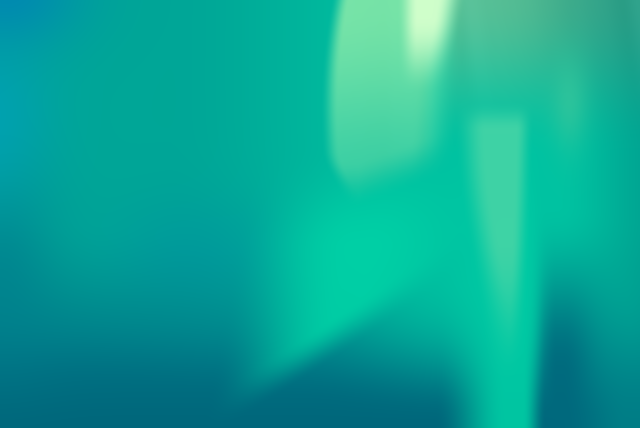
This background is drawn by a Shadertoy shader. Its source:

```glsl
// Soft curtains of teal and mint light over a deep blue-green ground.
// Blurred bands and slanted edges are mixed over a vertical gradient,
// with faint value-noise streaks running down the curtains.

// Blurred step: 0 below the edge, 1 above it.
float rise(float edge, float blur, float x) {
    return smoothstep(edge - blur, edge + blur, x);
}

// Blurred interval with a separate softness at each end.
float band(float a, float blurA, float b, float blurB, float x) {
    return rise(a, blurA, x) * (1.0 - rise(b, blurB, x));
}

// Elliptical glow.
float glow(vec2 p, vec2 centre, vec2 radius) {
    vec2 d = (p - centre) / radius;
    return exp(-dot(d, d));
}

float hash(float n) {
    n = fract(n * 0.1031);
    n *= n + 33.33;
    return fract(n * (n + n));
}

float noise(float x) {
    float i = floor(x);
    return mix(hash(i), hash(i + 1.0), smoothstep(0.0, 1.0, x - i));
}

void mainImage(out vec4 fragColor, in vec2 fragCoord) {
    vec2 p = fragCoord / iResolution.xy;
    p.y = 1.0 - p.y; // depth below the top edge
    float x = p.x, y = p.y;

    // Ground: teal above, deep petrol below, blue along the left side
    vec3 deep = mix(vec3(0.0, 0.47, 0.53), vec3(0.0, 0.40, 0.48), rise(0.88, 0.14, y));
    vec3 teal = mix(vec3(0.0, 0.65, 0.59), vec3(0.0, 0.74, 0.62), rise(0.44, 0.18, x));
    vec3 col = mix(teal, vec3(0.0, 0.60, 0.61), glow(p, vec2(0.30, 0.60), vec2(0.14, 0.14)) * 0.85);
    col = mix(col, deep, rise(0.69 + 0.12 * x, 0.19, y));
    col = mix(col, vec3(0.0, 0.49, 0.55), 0.7 * glow(p, vec2(0.0, 0.62), vec2(0.09, 0.24)));
    col = mix(col, vec3(0.0, 0.63, 0.70), 0.9 * glow(p, vec2(-0.02, 0.27), vec2(0.10, 0.20)));
    col = mix(col, vec3(0.0, 0.53, 0.70), 0.9 * glow(p, vec2(0.01, -0.02), vec2(0.12, 0.13)));

    // Right half: green body that sinks into the dark
    vec3 green = mix(vec3(0.0, 0.76, 0.63), vec3(0.0, 0.64, 0.57), rise(0.95, 0.08, x));
    col = mix(col, green, rise(0.62, 0.14, x) * (1.0 - rise(0.80, 0.20, y)));

    // Bright sweep with a slanted, curved lower edge
    float hem = 0.85 - 0.95 * (x - 0.46) - 0.3 * (x - 0.46) * (x - 0.46);
    float sweep = band(0.455, 0.09, 0.67, 0.10, x + 0.12 * (y - 0.6));
    sweep *= band(0.46, 0.12, hem, 0.05, y);
    col = mix(col, vec3(0.0, 0.82, 0.65), 0.9 * sweep);

    // Dark gap and bright column at the lower right
    float gap = band(0.845, 0.025, 0.935, 0.055, x) * rise(0.68, 0.20, y);
    col = mix(col, vec3(0.0, 0.41, 0.49), 0.95 * gap);
    col = mix(col, vec3(0.0, 0.52, 0.54), 0.75 * rise(0.93, 0.05, x) * rise(0.75, 0.25, y));
    float column = band(0.735, 0.055, 0.835, 0.018, x) * rise(0.42, 0.16, y);
    col = mix(col, vec3(0.0, 0.79, 0.64), 0.95 * column);

    // Grey-green haze across the upper right
    vec3 haze = mix(vec3(0.33, 0.74, 0.58), vec3(0.17, 0.62, 0.53), rise(0.89, 0.11, x));
    haze += 0.06 * (noise(x * 34.0 - y * 3.0) - 0.5);
    col = mix(col, haze, rise(0.69, 0.03, x) * (1.0 - rise(0.18, 0.19, y)));
    col = mix(col, vec3(0.22, 0.78, 0.61), 0.65 * glow(p, vec2(0.89, 0.24), vec2(0.028, 0.11)));

    // Narrow tapering curtain
    float taper = 0.735 + 0.045 * rise(0.58, 0.28, y);
    float curtain = band(taper, 0.024, 0.822 - 0.025 * y * y, 0.014, x);
    curtain *= band(0.27, 0.035, 0.73, 0.17, y);
    col = mix(col, vec3(0.27, 0.83, 0.65), 0.9 * curtain);

    // Wide pale curtain, its lower edge climbing to the right
    float leftEdge = 0.515 + 0.25 * (y - 0.26) * (y - 0.26) + 0.025 * rise(0.42, 0.07, y);
    float foot = 0.45 - 0.55 * max(x - 0.56, 0.0);
    float pale = band(leftEdge, 0.014, 0.698 - 0.06 * y, 0.035, x);
    pale *= 1.0 - rise(foot - 0.02, 0.055, y);
    vec3 mint = mix(vec3(0.49, 0.90, 0.66), vec3(0.23, 0.81, 0.64), rise(0.23, 0.23, y));
    mint += 0.03 * (noise(x * 50.0) - 0.5);
    col = mix(col, mint, 0.95 * pale);

    // Near-white slit at the top
    float slit = band(0.637, 0.016, 0.705 - 0.12 * y, 0.022, x) * (1.0 - rise(0.13, 0.09, y));
    col = mix(col, vec3(0.83, 1.0, 0.80), 0.95 * slit);

    fragColor = vec4(clamp(col, 0.0, 1.0), 1.0);
}
```
